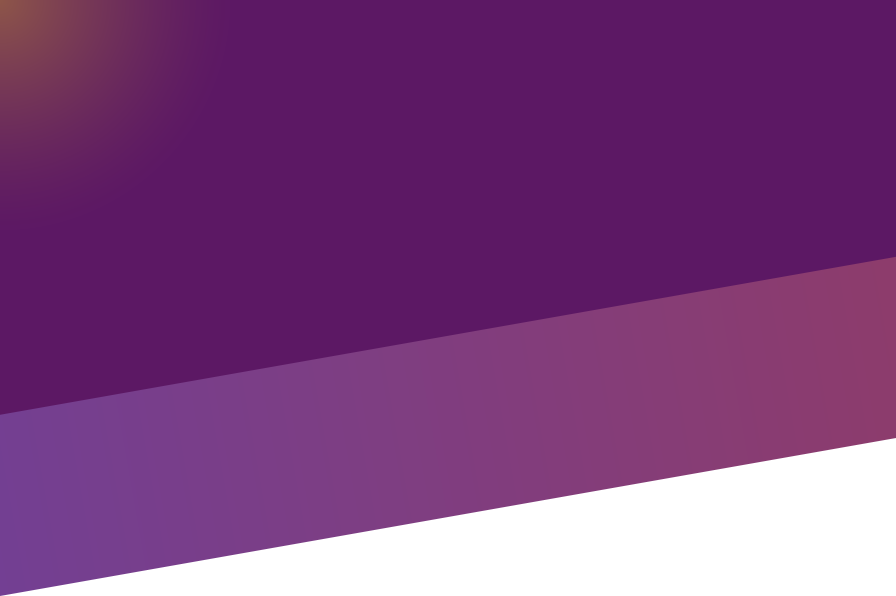
Reproduce this background procedurally as a WebGL 1 fragment shader.

```glsl
precision highp float;

uniform vec2 u_resolution;

// Lengths are in canvas heights, angles in radians
const float TILT = 0.17453;
const float BAND_WIDTH = 0.2994;
const float GRADIENT_SPAN = 1.045; // in canvas widths
const float GLOW_RADIUS = 0.40;
const float GLOW_FALLOFF = 1.4;

const vec3 PLUM = vec3(0.361, 0.094, 0.392);
const vec3 AMBER = vec3(0.555, 0.335, 0.285);
const vec3 VIOLET = vec3(0.450, 0.247, 0.576);
const vec3 ROSE = vec3(0.553, 0.235, 0.422);
const vec3 PAPER = vec3(1.0);

// Antialiased coverage of the positive side of an edge
float coverage(float signedDistance) {
    return clamp(signedDistance * u_resolution.y + 0.5, 0.0, 1.0);
}

void main() {
    vec2 p = gl_FragCoord.xy / u_resolution.y;
    float aspect = u_resolution.x / u_resolution.y;

    // Axes along and across the slanted band
    vec2 along = vec2(cos(TILT), sin(TILT));
    vec2 across = vec2(-along.y, along.x);
    float height = dot(p, across);

    // Plum field with a warm glow in the upper left corner
    float cornerDistance = length(p - vec2(0.0, 1.0));
    float glow = pow(max(1.0 - cornerDistance / GLOW_RADIUS, 0.0), GLOW_FALLOFF);
    vec3 field = mix(PLUM, AMBER, glow);

    // Band gradient running parallel to its edges
    float t = clamp(dot(p, along) / (GRADIENT_SPAN * aspect), 0.0, 1.0);
    vec3 band = mix(VIOLET, ROSE, t);

    // Stack the layers from bottom to top
    vec3 color = mix(PAPER, band, coverage(height));
    color = mix(color, field, coverage(height - BAND_WIDTH));
    gl_FragColor = vec4(color, 1.0);
}
```
